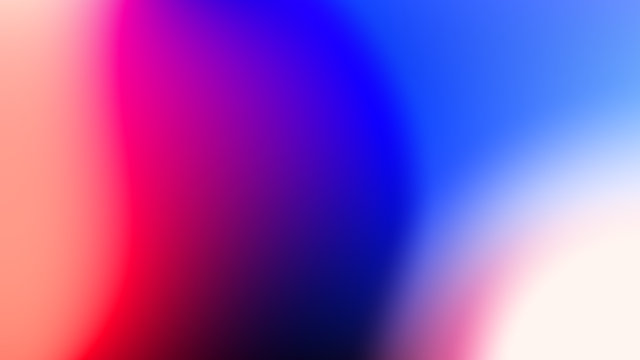
Reproduce this background procedurally as a Shadertoy shader.

```glsl
// Cubic weights for four stops evenly spaced over 0..1
vec4 stopWeights(float t) {
    float s = 3.0 * t;
    return vec4((1.0 - s) * (2.0 - s) * (3.0 - s) / 6.0,
                s * (2.0 - s) * (3.0 - s) / 2.0,
                s * (s - 1.0) * (3.0 - s) / 2.0,
                s * (s - 1.0) * (s - 2.0) / 6.0);
}

// Vertical colour ramp, stops listed from bottom to top
vec3 ramp(vec3 a, vec3 b, vec3 c, vec3 d, vec4 weights) {
    return clamp(mat4x3(a, b, c, d) * weights, 0.0, 1.0);
}

// Smooth horizontal blend passing through three colours
vec3 blendThree(vec3 a, vec3 b, vec3 c, float t) {
    return a * (1.0 - t) * (1.0 - 2.0 * t)
         + b * 4.0 * t * (1.0 - t)
         + c * t * (2.0 * t - 1.0);
}

// Round light with a tinted halo and a bright core
vec3 addGlow(vec3 base, vec3 halo, vec3 core, float dist) {
    vec3 lit = mix(base, halo, 1.0 - smoothstep(0.47, 0.88, dist));
    return mix(lit, core, 1.0 - smoothstep(0.42, 0.60, dist));
}

void mainImage(out vec4 fragColor, in vec2 fragCoord) {
    vec2 p = fragCoord / iResolution.xy;
    float aspect = iResolution.x / iResolution.y;
    vec4 w = stopWeights(p.y);

    // Curved folds that divide the canvas
    float pinkFold = dot(w, vec4(0.130, 0.208, 0.194, 0.199));
    float blueFold = dot(w, vec4(0.530, 0.600, 0.586, 0.462));

    // Colours running up each column
    vec3 peach = ramp(vec3(1.0, 0.50, 0.43), vec3(1.0, 0.60, 0.53),
                      vec3(1.0, 0.63, 0.58), vec3(1.0, 0.82, 0.77), w);
    vec3 hotPink = ramp(vec3(1.0, 0.0, 0.15), vec3(1.0, 0.0, 0.28),
                        vec3(1.0, 0.0, 0.50), vec3(0.95, 0.0, 0.68), w);
    vec3 violet = ramp(vec3(0.22, 0.0, 0.13), vec3(0.34, 0.02, 0.42),
                       vec3(0.52, 0.0, 0.68), vec3(0.30, 0.0, 0.85), w);
    vec3 indigo = ramp(vec3(0.04, 0.03, 0.17), vec3(0.03, 0.05, 0.70),
                       vec3(0.06, 0.0, 1.0), vec3(0.14, 0.0, 1.0), w);
    vec3 azure = ramp(vec3(0.10, 0.04, 0.22), vec3(0.10, 0.22, 0.92),
                      vec3(0.0, 0.20, 1.0), vec3(0.0, 0.20, 1.0), w);
    vec3 sky = ramp(vec3(0.70, 0.50, 0.80), vec3(0.60, 0.70, 1.0),
                    vec3(0.45, 0.68, 1.0), vec3(0.42, 0.58, 1.0), w);

    // Left, middle and right bands
    float leftT = clamp(p.x / pinkFold, 0.0, 1.0);
    float middleT = clamp((p.x - pinkFold) / (blueFold - pinkFold), 0.0, 1.0);
    float rightT = clamp((p.x - blueFold) / (1.0 - blueFold), 0.0, 1.0);

    vec3 left = mix(peach, hotPink, leftT * leftT * leftT);
    vec3 middle = blendThree(hotPink, violet, indigo, middleT);
    vec3 right = mix(indigo, mix(azure, sky, rightT), smoothstep(0.0, 0.2, rightT));

    float soft = 0.002;
    vec3 color = mix(left, middle, smoothstep(-soft, soft, p.x - pinkFold));
    color = mix(color, right, smoothstep(-soft, soft, p.x - blueFold));

    // Cream light in the lower right corner
    float glowDist = length((p - vec2(1.03, -0.09)) * vec2(aspect, 1.0));
    vec3 halo = mix(vec3(1.0, 0.42, 0.66), vec3(0.97, 0.95, 1.0), smoothstep(0.0, 0.5, p.y));
    color = addGlow(color, halo, vec3(1.0, 0.96, 0.94), glowDist);

    fragColor = vec4(clamp(color, 0.0, 1.0), 1.0);
}
```
